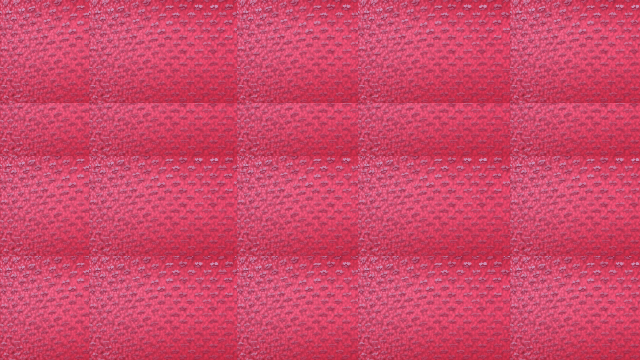
Give the GLSL for this texture, as a WebGL 2 fragment shader.

```glsl
#version 300 es
precision highp float;

uniform vec2 u_resolution;
out vec4 outColor;

// Panel edges as shares of the canvas: five columns, four rows from the bottom
const float COLUMN_EDGES[6] = float[](0.0, 0.139, 0.370, 0.559, 0.797, 1.0);
const float ROW_EDGES[5] = float[](0.0, 0.289, 0.567, 0.715, 1.0);
const float PANEL_HEIGHT = 0.287;      // full panel; the shorter row is cropped on top
const float PANEL_WIDTH = 0.42;
const float DIMPLES_PER_UNIT = 22.5;   // across, at the right of a panel
const float LEFT_CROWDING = 1.8;       // extra dimples squeezed in at the left
const float ROWS_AT_BASE = 18.5;
const float ROW_STRETCH = 3.0;         // rows widen toward the panel top
const float ROW_DIP = 1.6;             // rows sink toward the left edge
const float GRAIN_SCALE = 115.0;
const float SEAM_WIDTH = 0.003;

const vec3 ROSE   = vec3(0.87, 0.25, 0.39);
const vec3 DEEP   = vec3(0.73, 0.15, 0.25);
const vec3 PINK   = vec3(0.91, 0.36, 0.50);
const vec3 MAROON = vec3(0.56, 0.13, 0.25);
const vec3 MAUVE  = vec3(0.75, 0.36, 0.50);
const vec3 LILAC  = vec3(0.85, 0.64, 0.78);

vec2 hash2(vec2 p) {
    vec3 q = fract(p.xyx * vec3(0.1031, 0.1030, 0.0973));
    q += dot(q, q.yzx + 33.33);
    return fract((q.xx + q.yz) * q.zy);
}

// Cellular noise: distance to the nearest scattered point
float cellular(vec2 p) {
    vec2 cell = floor(p), f = fract(p);
    float nearest = 2.0;
    for (int y = -1; y <= 1; y++) {
        for (int x = -1; x <= 1; x++) {
            vec2 o = vec2(x, y);
            nearest = min(nearest, length(o + hash2(cell + o) - f));
        }
    }
    return nearest;
}

// Soft ellipse, 1 inside and 0 outside
float blob(vec2 p, vec2 radius) {
    return 1.0 - smoothstep(0.5, 1.3, length(p / radius));
}

// Position inside the panel, measured from its lower left corner
vec2 panelPosition(vec2 p, float aspect) {
    vec2 corner = vec2(0.0);
    for (int i = 1; i < 5; i++) {
        if (p.x >= COLUMN_EDGES[i] * aspect) corner.x = COLUMN_EDGES[i] * aspect;
        if (i < 4 && p.y >= ROW_EDGES[i]) corner.y = ROW_EDGES[i];
    }
    return p - corner;
}

vec3 mesh(vec2 local) {
    float u = local.x / PANEL_WIDTH, v = local.y / PANEL_HEIGHT;
    float frayed = 1.0 - smoothstep(0.0, 0.6, u);
    float raised = smoothstep(0.3, 0.95, v);

    // Ground light: deep at the base and upper right, a pink sheen left of centre
    vec3 color = mix(DEEP, ROSE, smoothstep(-0.2, 0.55, v));
    vec2 sheen = vec2(u - 0.3, v - 0.62) * vec2(1.8, 2.6);
    color = mix(color, PINK, 0.8 * exp(-dot(sheen, sheen)));
    color = mix(color, DEEP, 0.75 * smoothstep(0.7, 1.05, v) * (0.5 + 0.5 * smoothstep(0.2, 0.8, u)));

    // Woven grain and steep fibres
    float grain = cellular(local * GRAIN_SCALE * vec2(1.15, 0.9));
    float fibre = sin(local.x * 480.0 + 3.0 * sin(local.y * 150.0))
                + sin(local.x * 310.0 - local.y * 290.0 + 2.0 * sin(local.x * 90.0));
    color *= 1.0 + (0.45 - grain) * mix(0.24, 0.48, frayed);
    color *= 1.0 + 0.025 * fibre;
    color = mix(color, MAUVE, frayed * (0.24 + 0.13 * fibre));

    // Staggered dimples, crowded at the left and widening upward
    float row = ROWS_AT_BASE * v - ROW_STRETCH * v * v + ROW_DIP * frayed;
    float column = DIMPLES_PER_UNIT * local.x
                 + LEFT_CROWDING * (1.0 - exp(-8.0 * local.x))
                 + 0.5 * mod(floor(row), 2.0);
    vec2 wear = hash2(floor(vec2(column, row)) + 7.0);
    vec2 q = fract(vec2(column, row)) - 0.5;
    q += (wear - 0.5) * mix(0.14, 0.32, frayed);
    q.y += 0.9 * q.x * q.x - 0.04;
    q += (grain - 0.4) * vec2(0.12, 0.22);

    float hollow = blob(q + vec2(0.0, 0.06), vec2(0.32, 0.36));
    color = mix(color, MAROON, hollow * mix(0.62, 0.85, raised) * (0.65 + 0.35 * wear.x));

    // Two glints on the lip and a pale thread under it
    float glint = blob(vec2(abs(q.x) - 0.13, q.y - 0.17), vec2(0.15, 0.17));
    float thread = blob(q + vec2(0.03, 0.18), vec2(0.2, 0.13));
    float shine = max(0.3 + 0.55 * raised, 0.6 * frayed) * (0.45 + 0.55 * wear.y);
    color = mix(color, LILAC, glint * shine);
    color = mix(color, MAUVE, thread * mix(0.35, 0.8, raised));

    // Loose pale specks where the mesh is frayed
    float speck = 1.0 - smoothstep(0.1, 0.4, grain);
    return mix(color, LILAC, speck * frayed * (0.15 + 0.3 * raised));
}

void main() {
    vec2 p = gl_FragCoord.xy / u_resolution.y;
    vec2 local = panelPosition(p, u_resolution.x / u_resolution.y);
    vec3 color = mesh(local);

    // Thin shaded seam along the lower and left panel edges
    vec2 seam = 1.0 - smoothstep(vec2(0.0), vec2(SEAM_WIDTH), local);
    color = mix(color, DEEP, 0.25 * max(seam.x, seam.y));
    outColor = vec4(clamp(color, 0.0, 1.0), 1.0);
}
```
